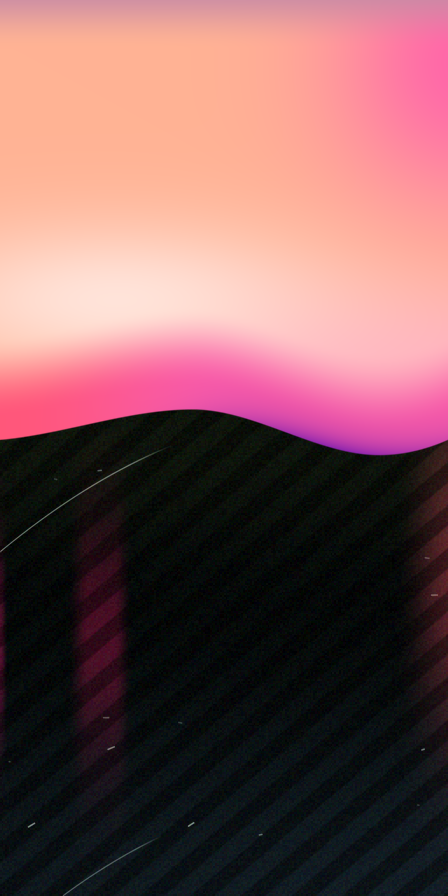
Give the GLSL for this background, as a Shadertoy shader.

```glsl
// A glowing peach and pink sky above a dark, wavy hill.
// The sky blends soft elliptical glows; the hill is a curve filled with
// diagonal stripes, dim red columns, film grain, dust and fine scratches.

#define STRIPE_PERIOD 0.048
#define STRIPE_SLOPE  0.85
#define STRIPE_DEPTH  0.38
#define GRAIN_ROWS    512.0
#define GRAIN_AMOUNT  0.055
#define DUST_ROWS     22.0
#define DUST_CHANCE   0.12
#define SCRATCH_WIDTH 0.0010

vec3 hash32(vec2 p) {
    vec3 q = fract(p.xyx * vec3(0.1031, 0.1030, 0.0973));
    q += dot(q, q.yxz + 33.33);
    return fract((q.xxy + q.yzz) * q.zyx);
}

// Soft elliptical falloff around a centre
float glow(vec2 uv, vec2 centre, vec2 radii) {
    vec2 q = (uv - centre) / radii;
    return exp(-dot(q, q));
}

// Height of the hill: a rise, a fall, then a shallow upturn
float hillHeight(float x) {
    if (x < 0.43) {
        float t = x / 0.43;
        return 0.509 + 0.034 * t * t * (3.0 - 2.0 * t) + 0.019 * t * (1.0 - t) * (1.0 - t);
    }
    if (x < 0.846) return mix(0.543, 0.492, smoothstep(0.43, 0.846, x));
    return 0.492 + 0.72 * (x - 0.846) * (x - 0.846);
}

vec3 skyColor(vec2 uv, float above) {
    vec3 peach = vec3(1.00, 0.70, 0.58);
    vec3 mauve = vec3(0.78, 0.54, 0.65);
    vec3 hotPink = vec3(1.00, 0.40, 0.66);
    vec3 rose = vec3(1.00, 0.70, 0.74);
    vec3 cream = vec3(1.00, 0.89, 0.85);
    vec3 violet = vec3(0.54, 0.14, 0.68);

    vec3 color = mix(peach, hotPink, glow(uv, vec2(1.05, 0.93), vec2(0.30, 0.16)));
    color = mix(color, rose, smoothstep(0.74, 0.60, uv.y) * smoothstep(0.1, 0.6, uv.x));
    color = mix(color, cream, glow(uv, vec2(0.26, 0.665), vec2(0.48, 0.085)));
    color = mix(color, mauve, smoothstep(0.945, 1.02, uv.y));

    // Pink band hugging the hill, violet along its dip
    vec3 band = mix(vec3(1.0, 0.34, 0.48), vec3(0.98, 0.36, 0.66), smoothstep(0.0, 0.5, uv.x));
    color = mix(color, band, smoothstep(0.115, 0.025, above));
    float dip = glow(uv, vec2(0.76, 0.50), vec2(0.24, 0.20));
    return mix(color, violet, dip * exp(-max(above, 0.0) / 0.018));
}

// Thin bowed line between two points, fading towards its right end
float scratch(vec2 uv, vec2 a, vec2 b, float bow, float pixel) {
    float t = (uv.x - a.x) / (b.x - a.x);
    float offset = abs(uv.y - mix(a.y, b.y, t) - 4.0 * bow * t * (1.0 - t));
    float width = max(SCRATCH_WIDTH, pixel);
    float span = smoothstep(-0.01, 0.01, t) * smoothstep(1.0, 0.7, t);
    return smoothstep(width * 1.5, 0.0, offset) * span;
}

// Sparse slanted specks, one candidate per cell
float dust(vec2 p, float pixel) {
    vec2 cell = floor(p * DUST_ROWS);
    vec3 rnd = hash32(cell + 7.0);
    vec2 q = p - (cell + 0.2 + 0.6 * rnd.xy) / DUST_ROWS;
    float reach = 0.004 * rnd.x;
    vec2 axis = normalize(vec2(1.0, rnd.y - 0.3));
    float d = length(q - axis * clamp(dot(q, axis), -reach, reach));
    float size = max(0.0009, pixel);
    return smoothstep(size * 1.5, 0.0, d) * step(rnd.z, DUST_CHANCE) * (0.3 + 0.7 * rnd.y);
}

vec3 hillColor(vec2 uv, vec2 p, float pixel) {
    vec3 black = vec3(0.020, 0.034, 0.032);
    vec3 moss = vec3(0.055, 0.078, 0.045);
    vec3 slate = vec3(0.075, 0.120, 0.150);
    vec3 color = mix(black, moss, smoothstep(0.32, 0.52, uv.y));
    color = mix(color, slate, smoothstep(0.34, -0.04, uv.y) * (0.65 + 0.35 * uv.x));

    // Dim red columns of light
    float column = smoothstep(0.15, 0.20, uv.x) * smoothstep(0.295, 0.255, uv.x);
    color += vec3(0.27, 0.02, 0.11) * column * glow(uv, vec2(uv.x, 0.285), vec2(1.0, 0.125));
    float rightSide = smoothstep(0.88, 1.02, uv.x);
    color += vec3(0.36, 0.11, 0.14) * rightSide * glow(uv, vec2(uv.x, 0.36), vec2(1.0, 0.17));
    float leftRim = smoothstep(0.018, 0.0, uv.x);
    color += vec3(0.30, 0.02, 0.14) * leftRim * glow(uv, vec2(uv.x, 0.28), vec2(1.0, 0.10));

    // Diagonal stripes
    float phase = fract((p.y - STRIPE_SLOPE * p.x) / STRIPE_PERIOD);
    float stripe = smoothstep(0.22, 0.30, abs(phase - 0.5));
    color *= 1.0 - STRIPE_DEPTH * stripe;

    // Grain, dust and scratches
    color += (hash32(floor(p * GRAIN_ROWS)) - 0.5) * GRAIN_AMOUNT;
    float marks = 0.55 * dust(p, pixel);
    marks += 0.40 * scratch(uv, vec2(0.0, 0.384), vec2(0.40, 0.506), 0.011, pixel);
    marks += 0.28 * scratch(uv, vec2(0.14, 0.0), vec2(0.37, 0.069), 0.004, pixel);
    return max(color, 0.0) + vec3(0.90, 1.0, 0.92) * marks;
}

void mainImage(out vec4 fragColor, in vec2 fragCoord) {
    vec2 uv = fragCoord / iResolution.xy;
    vec2 p = fragCoord / iResolution.y;
    float pixel = 1.0 / iResolution.y;
    float above = uv.y - hillHeight(uv.x);
    float skyMask = smoothstep(-pixel, pixel, above);
    vec3 color = mix(hillColor(uv, p, pixel), skyColor(uv, above), skyMask);
    fragColor = vec4(clamp(color, 0.0, 1.0), 1.0);
}
```
